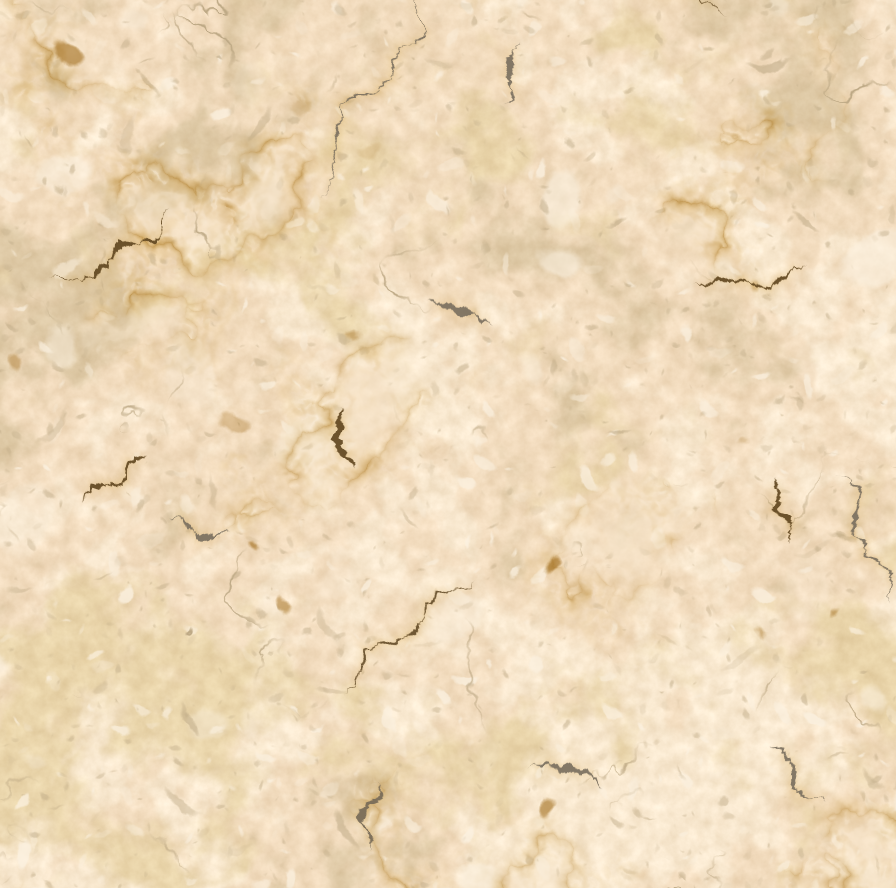
Give the GLSL for this texture, as a WebGL 1 fragment shader.

```glsl
precision highp float;
// Cream limestone marble: cloudy beige ground with fine grain and fossil chips,
// ochre seams drawn as contours of warped gradient noise, and short dark cracks
// scattered over a jittered grid.
uniform vec2 u_resolution;

const vec3 CREAM = vec3(0.950, 0.862, 0.745), PALE = vec3(0.976, 0.912, 0.815);
const vec3 SAND = vec3(0.910, 0.828, 0.655), SHADE = vec3(0.868, 0.785, 0.645);
const vec3 OCHRE = vec3(0.810, 0.640, 0.310), CHALK = vec3(0.985, 0.945, 0.880);
const vec3 ASH = vec3(0.740, 0.660, 0.520), RUST = vec3(0.640, 0.440, 0.130);
const vec3 BROWN = vec3(0.370, 0.270, 0.120), GREY = vec3(0.470, 0.430, 0.370);

vec2 hash2(vec2 p) {
  vec3 q = fract(p.xyx * vec3(0.1031, 0.1030, 0.0973));
  q += dot(q, q.yzx + 33.33);
  return fract((q.xx + q.yz) * q.zy);
}
mat2 rotation(float angle) {
  float c = cos(angle), s = sin(angle);
  return mat2(c, -s, s, c);
}
float cornerSlope(vec2 cell, vec2 offset) {
  float angle = 6.2832 * hash2(cell).x;
  return dot(vec2(cos(angle), sin(angle)), offset);
}
float gradientNoise(vec2 p) {
  vec2 i = floor(p), f = fract(p), e = vec2(0.0, 1.0);
  vec2 u = f * f * f * (f * (f * 6.0 - 15.0) + 10.0);
  return mix(mix(cornerSlope(i, f), cornerSlope(i + e.yx, f - e.yx), u.x),
             mix(cornerSlope(i + e.xy, f - e.xy), cornerSlope(i + e.yy, f - e.yy), u.x), u.y);
}
float fbm(vec2 p) {
  float sum = 0.0, amplitude = 0.5;
  for (int i = 0; i < 5; i++) {
    sum += amplitude * gradientNoise(p);
    p = rotation(0.6) * p * 2.03 + 17.3;
    amplitude *= 0.5;
  }
  return sum;
}
// Distance to the contour of fbm at a level, in units of p; negative inside.
float contourDistance(vec2 p, float level) {
  vec2 e = vec2(0.02, 0.0);
  float f = fbm(p);
  vec2 slope = vec2(fbm(p + e.xy), fbm(p + e.yx)) - f;
  return (level - f) / max(length(slope) / e.x, 0.25);
}
// Scattered bent ellipses, one at most per unit cell; returns coverage.
float chips(vec2 p, float seed, float density, float stretch, float soft) {
  float cover = 0.0;
  for (int k = 0; k < 9; k++) {
    vec2 cell = floor(p) + vec2(mod(float(k), 3.0), floor(float(k) / 3.0)) - 1.0;
    vec2 place = hash2(cell + seed), look = hash2(cell + seed + 51.7);
    vec2 q = rotation(3.1416 * look.x) * (p - cell - place);
    q.y += (look.x - 0.4) * q.x * q.x;
    float d = length(q * vec2(1.0, stretch)) - mix(0.12, 0.55, look.y * look.y);
    float present = step(hash2(cell + seed + 93.1).x, density);
    cover = max(cover, present * (0.2 + 0.8 * place.x) * smoothstep(soft, -soft, d));
  }
  return cover;
}
// Jagged tapering cracks; returns core coverage, stain around it and grey share.
vec3 cracks(vec2 p, float seed, float density, float pixel) {
  vec3 result = vec3(0.0);
  for (int k = 0; k < 9; k++) {
    vec2 cell = floor(p) + vec2(mod(float(k), 3.0), floor(float(k) / 3.0)) - 1.0;
    vec2 place = hash2(cell + seed), look = hash2(cell + seed + 27.9);
    vec2 q = rotation(3.1416 * look.x) * (p - cell - place);
    float along = q.x * 5.0 + 40.0 * place.x;
    q.y += 0.15 * gradientNoise(vec2(along, look.y * 30.0)) + 0.07 * fbm(vec2(along * 3.3, seed));
    float reach = mix(0.14, 0.56, look.y * look.y);
    float taper = max(1.0 - q.x * q.x / (reach * reach), 0.0);
    float swell = 0.6 + 2.4 * fbm(vec2(along * 2.5, place.y * 30.0)) + 1.6 * fbm(p * 14.0);
    float width = mix(0.020, 0.006, look.y) * taper * max(swell, 0.12);
    float present = step(hash2(cell + seed + 71.3).x, density) * smoothstep(0.0, 0.3, taper);
    float core = present * smoothstep(width + pixel, width - pixel, abs(q.y));
    if (core > result.x) result.z = place.y;
    result.xy = max(result.xy, vec2(core, present * taper * exp(-abs(q.y) * 32.0)));
  }
  return result;
}
vec3 ground(vec2 p) {
  vec2 warp = vec2(fbm(p * 3.0 + 4.1), fbm(p * 3.0 + 38.6));
  float tone = fbm(p * 4.0 + warp * 1.6) + 0.55 * fbm(p * 17.0 + 9.4);
  tone += 0.16 * (p.x - p.y) + 0.03;
  vec3 color = mix(CREAM, PALE, smoothstep(0.0, 0.20, tone));
  color = mix(color, SHADE, smoothstep(-0.06, -0.34, tone));
  float yellow = fbm(p * 3.4 + warp + 63.0) + 0.4 * fbm(p * 14.0 + 71.0);
  return mix(color, SAND, 0.9 * smoothstep(0.05, 0.27, yellow));
}
void main() {
  vec2 p = gl_FragCoord.xy / u_resolution.y;
  float pixel = 1.0 / u_resolution.y;
  // Cloudy ground with fine grain, stronger in blue
  vec3 color = ground(p) * (1.0 + fbm(p * 48.0 + 5.0) * vec3(0.11, 0.15, 0.22));
  // Fossil chips: rounded nodules, chalky flakes, ashen slivers, tan specks
  vec2 ragged = p + 0.016 * vec2(fbm(p * 26.0), fbm(p * 26.0 + 31.0));
  color = mix(color, CHALK, 0.60 * chips(ragged * 11.0, 3.0, 0.26, 1.5, 0.07));
  color = mix(color, CHALK, 0.80 * chips(ragged * 36.0, 14.0, 0.30, 2.2, 0.12));
  color = mix(color, ASH, 0.60 * chips(ragged * 23.0, 29.0, 0.10, 5.0, 0.15));
  color = mix(color, ASH, 0.50 * chips(ragged * 75.0, 46.0, 0.16, 1.8, 0.20));
  // Ochre seams around pale lumps, present only in patches
  float seam = contourDistance(ragged * 5.0 + 12.7, 0.11);
  float patches = smoothstep(-0.02, 0.16, fbm(p * 2.6 + 81.0));
  float strength = patches * clamp(0.6 + 2.0 * fbm(p * 12.0 + 7.0), 0.0, 1.0);
  color = mix(color, PALE, 0.5 * patches * smoothstep(0.0, -0.12, seam));
  color = mix(color, OCHRE, strength * 0.55 * exp(-abs(seam) * 16.0));
  color = mix(color, RUST, strength * 0.45 * exp(-abs(seam) * 75.0));
  color = mix(color, RUST, 0.75 * chips(ragged * 24.0, 62.0, 0.02, 1.6, 0.10));
  // Faint broken hairlines
  float hair = abs(contourDistance(ragged * 4.0 + 54.0, -0.05));
  float broken = smoothstep(0.04, 0.28, fbm(p * 6.0 + 22.0));
  color = mix(color, ASH, broken * smoothstep(0.004 + 4.0 * pixel, 0.0, hair));
  // Dark cracks with a warm stain
  vec3 crack = cracks(p * 4.0 + 2.3, 8.0, 0.72, 4.0 * pixel);
  color = mix(color, OCHRE, 0.36 * crack.y);
  color = mix(color, mix(BROWN, GREY, smoothstep(0.4, 0.7, crack.z)), 0.9 * crack.x);
  gl_FragColor = vec4(clamp(color, 0.0, 1.0), 1.0);
}
```
